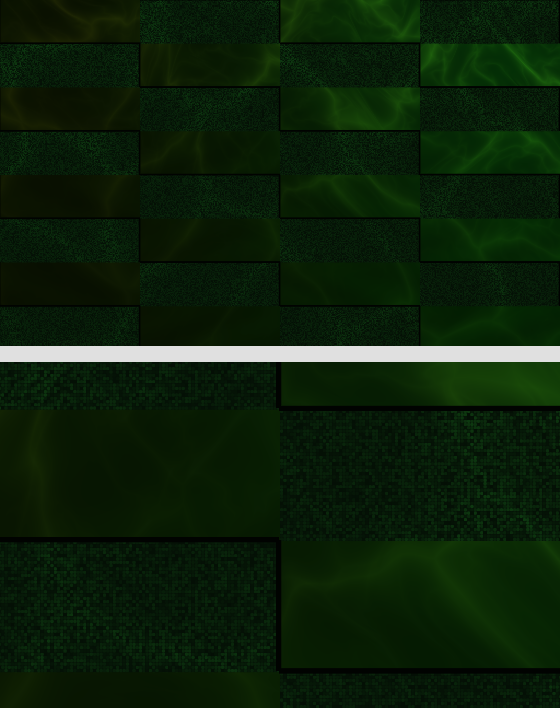
Top, the full canvas; bottom, a detail of the centre.
Give the GLSL for this pattern, as a Shadertoy shader.

```glsl
// Dark green checkered panels: hazy veins alternate with stippled grain, split by stepped black seams.

// Lengths are fractions of the canvas width
const vec2  TILE        = vec2(0.25, 0.078125);
const float SEAM_HALF   = 0.0016;
const float SEAM_SHIFT  = 0.0008;
const float GRAIN_COUNT = 512.0;
const float VEIN_SCALE  = 5.2;
const float VEIN_WIDTH  = 0.10;
const float WARP        = 0.30;

const vec3 BASE_LEFT   = vec3(0.036, 0.068, 0.004);
const vec3 BASE_RIGHT  = vec3(0.012, 0.132, 0.008);
const vec3 VEIN_LEFT   = vec3(0.060, 0.058, 0.006);
const vec3 VEIN_RIGHT  = vec3(0.068, 0.150, 0.022);
const vec3 HAZE        = vec3(0.000, 0.045, 0.014);
const vec3 GRAIN_DARK  = vec3(0.016, 0.060, 0.020);
const vec3 GRAIN_LIGHT = vec3(0.052, 0.220, 0.062);
const vec3 SEAM_COLOR  = vec3(0.003, 0.012, 0.003);

vec2 hash2(vec2 p) {
    vec3 q = fract(vec3(p.xyx) * vec3(0.1031, 0.1030, 0.0973));
    q += dot(q, q.yzx + 33.33);
    return fract((q.xx + q.yz) * q.zy);
}

// Gap between the two nearest cell centres: zero along cell borders
float cellGap(vec2 p) {
    vec2 cell = floor(p), f = fract(p);
    float near = 8.0, second = 8.0;
    for (int y = -1; y <= 1; y++)
    for (int x = -1; x <= 1; x++) {
        vec2 o = vec2(x, y);
        float d = length(o + 0.1 + 0.8 * hash2(cell + o + 40.0) - f);
        second = min(second, max(near, d));
        near = min(near, d);
    }
    return second - near;
}

// Layered sines; the small layers strengthen with turbulence
vec2 warp(vec2 p, float turbulence) {
    float freq = 1.3, amp = WARP;
    for (int i = 0; i < 6; i++) {
        p += amp * sin(p.yx * freq + vec2(1.7, 4.1) * float(i + 1));
        freq *= 1.9;
        amp *= mix(0.45, 0.57, turbulence);
    }
    return p;
}

// Main veins, a finer web and faint wisps, each fading in and out
float veins(vec2 p, float turbulence) {
    vec2 q = warp(p * VEIN_SCALE, turbulence);
    float swell = 0.5 + 0.5 * sin(q.x * 2.3 + 1.5 * sin(q.y * 1.9));
    float width = VEIN_WIDTH * (0.6 + 0.8 * swell);
    float broad = cellGap(q);
    float fine = cellGap(q * 2.1 + 7.3);
    float wisp = cellGap(warp(q * 3.1 + 2.6, 1.0));
    float strands = (0.55 + 0.35 * swell) * exp(-broad / width) + 0.22 * exp(-broad * 4.0);
    strands += (0.10 + 0.45 * turbulence) * (1.1 - swell) * exp(-fine / (width * 1.4));
    return strands + (0.10 + 0.28 * turbulence) * exp(-wisp / 0.22);
}

// +1 in even tiles, -1 in odd tiles, ramped over the edge width
vec2 parityWave(vec2 t, vec2 edge) {
    vec2 toEdge = 0.5 - abs(fract(t) - 0.5);
    return clamp(toEdge / edge, 0.0, 1.0) * (1.0 - 2.0 * mod(floor(t), 2.0));
}

float seams(vec2 p, float px) {
    vec2 t = (p + SEAM_SHIFT) / TILE;
    vec2 tile = floor(t), edge = round(t);
    vec2 dist = abs(t - edge) * TILE;
    // Each grain panel carries a seam on its right and top sides
    vec2 drawn = mod(vec2(edge.x - 1.0 + tile.y, tile.x + edge.y), 2.0);
    vec2 ink = drawn * (1.0 - smoothstep(SEAM_HALF - 0.5 * px, SEAM_HALF + 0.5 * px, dist));
    return max(ink.x, ink.y);
}

void mainImage(out vec4 fragColor, in vec2 fragCoord) {
    float px = 1.0 / iResolution.x;
    vec2 uv = fragCoord / iResolution.xy;
    vec2 p = vec2(fragCoord.x, iResolution.y - fragCoord.y) * px;

    // Energy grows toward the upper right
    float turbulence = smoothstep(0.25, 1.0, uv.y * 0.65 + uv.x * 0.4);
    float vein = veins(p, turbulence);
    float strength = mix(0.30, 1.0, smoothstep(0.0, 0.95, uv.y));

    // Vein panels
    float side = smoothstep(0.05, 0.95, uv.x);
    float mottle = 0.94 + 0.08 * sin(p.x * 31.0 + 2.0 * sin(p.y * 43.0));
    vec3 veinPanel = mix(BASE_LEFT, BASE_RIGHT, side) * mottle;
    veinPanel += mix(VEIN_LEFT, VEIN_RIGHT, side) * vein * strength;
    veinPanel += HAZE * turbulence * side;

    // Grain panels: dots of random brightness, stronger along the veins
    vec2 g = p * GRAIN_COUNT;
    float soft = 0.5 * GRAIN_COUNT * px;
    float dotMask = 1.0 - smoothstep(0.5 - soft, 0.5 + soft, length(fract(g) - 0.5));
    dotMask = mix(dotMask, 1.0, clamp(2.0 * soft, 0.0, 1.0));
    float speck = hash2(floor(g)).x;
    float density = 0.45 + 0.60 * vein * (0.5 + 0.5 * strength);
    vec3 grainPanel = mix(GRAIN_DARK, GRAIN_LIGHT, min(speck * density, 1.0) * dotMask);

    // Checkered layout and seams
    vec2 wave = parityWave(p / TILE, 0.5 * px / TILE);
    vec3 color = mix(grainPanel, veinPanel, 0.5 + 0.5 * wave.x * wave.y);
    color = mix(color, SEAM_COLOR, seams(p, px));
    fragColor = vec4(color, 1.0);
}
```
